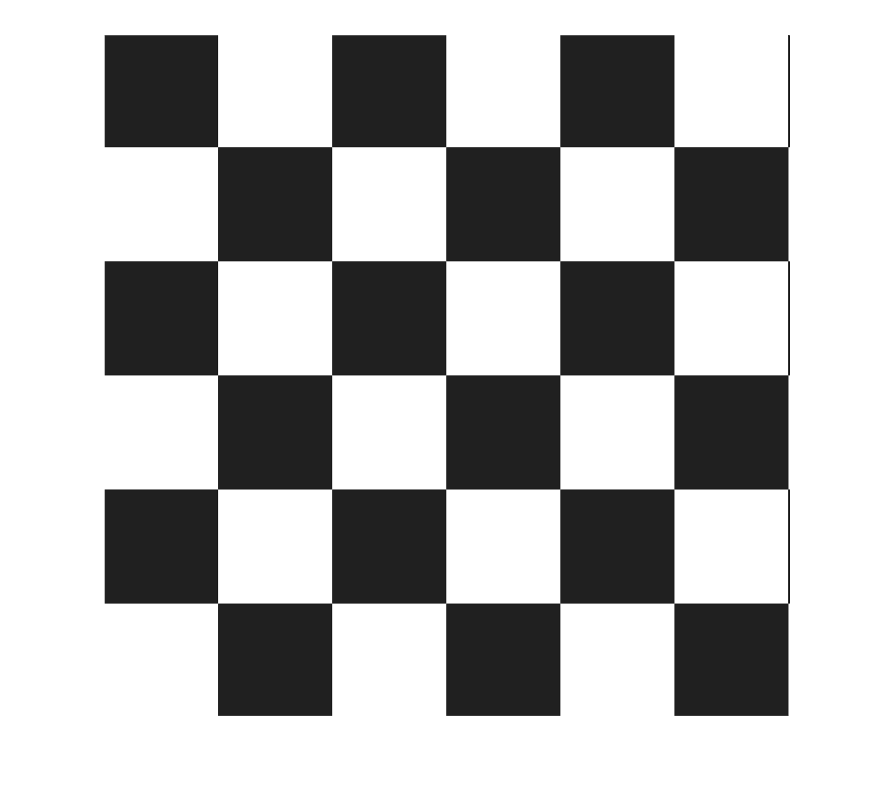
Give the GLSL for this pattern, as a WebGL 2 fragment shader.

```glsl
#version 300 es
precision highp float;
// Six by six charcoal and white checkerboard with fine dark cell rims and a thin right border.

uniform vec2 u_resolution;
out vec4 fragColor;

const vec3 WHITE = vec3(1.0);
const vec3 CHARCOAL = vec3(0.127);
const vec3 RIM_BLACK = vec3(0.065);

// All lengths are fractions of the canvas height.
const float PITCH = 0.1412;
const vec2 GRID_ORIGIN = vec2(0.1287, 0.1118);
const vec2 BOARD_MIN = vec2(0.1296, 0.1140);
const vec2 BOARD_MAX = vec2(0.9763, 0.9564);
const float RIM_HALF_WIDTH = 0.0010;
const float BORDER_X = 0.9766;
const float BORDER_HALF_WIDTH = 0.0011;

// Antialiased coverage of a signed distance.
float coverage(float dist, float pixel) {
    return clamp(0.5 - dist / pixel, 0.0, 1.0);
}

// Signed distance to a box given by two corners.
float boxDistance(vec2 p, vec2 low, vec2 high) {
    vec2 d = abs(p - 0.5 * (low + high)) - 0.5 * (high - low);
    return length(max(d, 0.0)) + min(max(d.x, d.y), 0.0);
}

// Distance to the nearest grid line on each axis.
vec2 gridDistance(vec2 p, float pitch) {
    vec2 f = fract(p / pitch);
    return min(f, 1.0 - f) * pitch;
}

// Smoothed square wave per axis: +1 in even cells, -1 in odd cells.
vec2 squareWave(vec2 p, float pitch, float pixel) {
    vec2 parity = 1.0 - 2.0 * mod(floor(p / pitch), 2.0);
    return parity * clamp(2.0 * gridDistance(p, pitch) / pixel, 0.0, 1.0);
}

void main() {
    float pixel = 1.0 / u_resolution.y;
    vec2 p = gl_FragCoord.xy * pixel;
    vec2 q = p - GRID_ORIGIN;

    // Alternating cells, trimmed to the board
    vec2 wave = squareWave(q, PITCH, pixel);
    float board = coverage(boxDistance(p, BOARD_MIN, BOARD_MAX), pixel);
    float checker = (0.5 - 0.5 * wave.x * wave.y) * board;

    // Darker rim around each filled cell
    vec2 d = gridDistance(q, PITCH);
    float rim = coverage(min(d.x, d.y) - RIM_HALF_WIDTH, pixel);
    vec3 ink = mix(CHARCOAL, RIM_BLACK, rim);
    vec3 color = mix(WHITE, ink, checker);

    // Thin right border beside the open cells of the last column
    vec2 borderMin = vec2(BORDER_X - BORDER_HALF_WIDTH, BOARD_MIN.y);
    vec2 borderMax = vec2(BORDER_X + BORDER_HALF_WIDTH, BOARD_MAX.y);
    float border = coverage(boxDistance(p, borderMin, borderMax), pixel);
    float openRow = 0.5 - 0.5 * wave.y;
    color = mix(color, RIM_BLACK, border * openRow);

    fragColor = vec4(color, 1.0);
}
```
